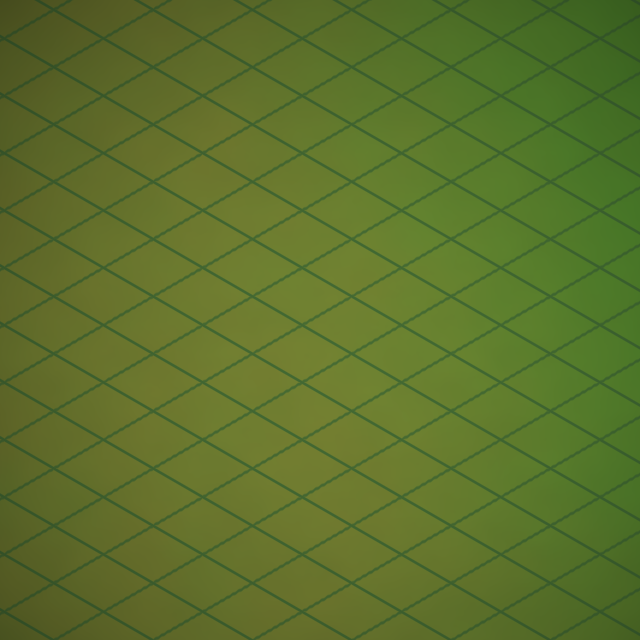
Write a Shadertoy shader that draws this pattern.

```glsl
#define REPEATS vec2(6.443, 11.163)
#define PHASE vec2(0.042, 0.492)
#define LINE_WIDTH 0.0041
#define LINE_SOFTNESS 0.0011
#define RIPPLE 0.0005
#define OLIVE vec3(0.455, 0.505, 0.195)
#define GREEN vec3(0.310, 0.545, 0.175)
#define LINE_COLOR vec3(0.240, 0.400, 0.200)
#define VIGNETTE 0.70
#define MOTTLE 0.05

const float TAU = 6.2831853;

float hash(vec2 p) {
    vec3 q = fract(vec3(p.xyx) * 0.1031);
    q += dot(q, q.yzx + 33.33);
    return fract((q.x + q.y) * q.z);
}

float valueNoise(vec2 p) {
    vec2 cell = floor(p);
    vec2 f = fract(p);
    f = f * f * (3.0 - 2.0 * f);
    float low = mix(hash(cell), hash(cell + vec2(1.0, 0.0)), f.x);
    float high = mix(hash(cell + vec2(0.0, 1.0)), hash(cell + 1.0), f.x);
    return mix(low, high, f.y);
}

// Layered noise centred on zero
float cloud(vec2 p) {
    float sum = 0.0;
    float weight = 0.5;
    for (int i = 0; i < 4; i++) {
        sum += weight * (valueNoise(p) - 0.5);
        p = mat2(1.6, 1.2, -1.2, 1.6) * p + 7.3;
        weight *= 0.5;
    }
    return sum;
}

// Canvas distance to the nearest whole value of a diagonal coordinate
float lineDistance(float coord) {
    return (fract(coord + 0.5) - 0.5) / length(REPEATS);
}

float lineMask(float dist, float blur) {
    float halfWidth = 0.5 * LINE_WIDTH;
    return 1.0 - smoothstep(halfWidth - blur, halfWidth + blur, abs(dist));
}

// Olive field turning green toward the upper right, with soft stains
vec3 ground(vec2 uv) {
    float greenness = smoothstep(0.5, 1.4, uv.x + 0.3 * uv.y);
    vec3 color = mix(OLIVE, GREEN, greenness);
    float hueStain = cloud(uv * 9.0 + 3.0);
    float shade = cloud(uv * vec2(14.0, 18.0) + 41.0);
    color *= 1.0 + MOTTLE * (hueStain * vec3(1.6, -0.6, -0.4) + shade);
    return color;
}

void mainImage(out vec4 fragColor, in vec2 fragCoord) {
    vec2 uv = fragCoord / iResolution.xy;
    float blur = max(LINE_SOFTNESS, 0.75 / iResolution.y);

    // Two diagonal line families form the diamonds
    vec2 grid = uv * REPEATS - PHASE;
    float falling = lineDistance(grid.x + grid.y);
    float rising = lineDistance(grid.x - grid.y);

    // Rising lines carry a fine stepped ripple
    rising += RIPPLE * sin(TAU * 108.0 * uv.x);
    float lines = max(lineMask(falling, blur), 0.9 * lineMask(rising, blur * 1.3));

    vec2 fromCenter = uv - vec2(0.55, 0.47);
    float light = 1.0 - VIGNETTE * dot(fromCenter, fromCenter);

    vec3 color = ground(uv) * light;
    color = mix(color, LINE_COLOR * mix(1.0, light, 0.8), 0.9 * lines);
    fragColor = vec4(color, 1.0);
}
```
